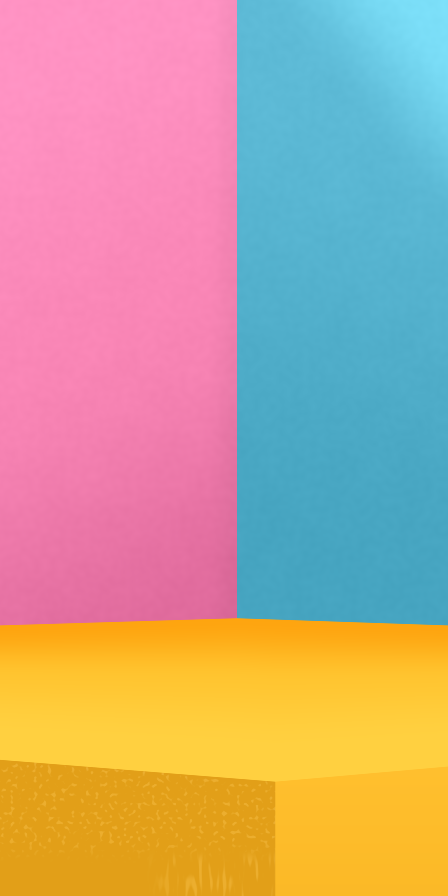
This background is drawn by a WebGL 1 fragment shader. Its source:

```glsl
precision highp float;
uniform vec2 u_resolution;

const float CORNER_X = 0.529;
const float BLOCK_X = 0.6146;

vec2 gradientAt(vec2 cell) {
  float h = fract(sin(dot(cell, vec2(127.1, 311.7))) * 4375.85);
  float angle = 6.2832 * h;
  return vec2(cos(angle), sin(angle));
}

float gradientNoise(vec2 p) {
  vec2 i = floor(p);
  vec2 f = p - i;
  vec2 w = f * f * f * (f * (f * 6.0 - 15.0) + 10.0);
  float a = dot(gradientAt(i), f);
  float b = dot(gradientAt(i + vec2(1.0, 0.0)), f - vec2(1.0, 0.0));
  float c = dot(gradientAt(i + vec2(0.0, 1.0)), f - vec2(0.0, 1.0));
  float d = dot(gradientAt(i + 1.0), f - 1.0);
  return mix(mix(a, b, w.x), mix(c, d, w.x), w.y);
}

// Height of a line that bends at one point between the canvas sides
float bentLine(float x, float bendX, float left, float bend, float right) {
  return x < bendX ? mix(left, bend, x / bendX)
                   : mix(bend, right, (x - bendX) / (1.0 - bendX));
}

// Antialiased step, one pixel wide
float edge(float dist, float pixel) {
  return smoothstep(-0.5 * pixel, 0.5 * pixel, dist);
}

vec3 pinkWall(vec2 uv) {
  vec3 lit = vec3(1.0, 0.575, 0.765);
  vec3 middle = vec3(0.976, 0.522, 0.71);
  vec3 shade = vec3(0.875, 0.415, 0.61);
  float fall = 1.0 - uv.y + 0.22 * (uv.x - 0.25);
  vec3 color = mix(lit, middle, smoothstep(0.0, 0.42, fall));
  color = mix(color, shade, smoothstep(0.36, 0.77, fall));
  float seam = smoothstep(0.07, 0.0, CORNER_X - uv.x);
  return color * (1.0 - 0.035 * seam);
}

vec3 blueWall(vec2 uv) {
  vec3 lit = vec3(0.365, 0.73, 0.84);
  vec3 shade = vec3(0.275, 0.645, 0.755);
  vec3 glow = vec3(0.49, 0.88, 0.98);
  float fall = 1.0 - uv.y - 0.1 * (uv.x - 0.75);
  vec3 color = mix(lit, shade, smoothstep(0.05, 0.66, fall));
  float beam = (uv.x - 0.7) / 0.3 + (uv.y - 1.0) / 0.18;
  return mix(color, glow, 0.95 * smoothstep(-0.45, 0.75, beam));
}

// depth runs from 0 at the front rim to 1 at the walls
vec3 tableTop(float depth) {
  vec3 front = vec3(1.0, 0.815, 0.25);
  vec3 middle = vec3(1.0, 0.765, 0.18);
  vec3 back = vec3(0.995, 0.645, 0.06);
  vec3 color = mix(front, middle, smoothstep(0.2, 0.75, depth));
  return mix(color, back, smoothstep(0.62, 1.0, depth));
}

vec3 shadedFace(vec2 uv, vec2 p) {
  vec3 base = vec3(0.885, 0.625, 0.095);
  vec3 fleck = vec3(0.95, 0.72, 0.24);
  // Fine specks above, upright streaks near the foot
  float specks = smoothstep(0.15, 0.45, gradientNoise(p * 190.0));
  specks *= smoothstep(0.035, 0.065, uv.y);
  float streaks = smoothstep(0.1, 0.45, gradientNoise(p * vec2(190.0, 36.0)));
  streaks *= smoothstep(0.3, 0.42, uv.x) * smoothstep(0.055, 0.035, uv.y);
  return mix(base, fleck, 0.6 * max(specks, streaks));
}

vec3 litFace(vec2 uv) {
  return mix(vec3(0.985, 0.725, 0.15), vec3(1.0, 0.75, 0.18), uv.y / 0.14);
}

void main() {
  vec2 uv = gl_FragCoord.xy / u_resolution;
  vec2 p = gl_FragCoord.xy / u_resolution.y;
  vec2 pixel = 1.0 / u_resolution;

  float backRim = bentLine(uv.x, CORNER_X, 0.302, 0.31, 0.302);
  float frontRim = bentLine(uv.x, BLOCK_X, 0.152, 0.1276, 0.1445);
  float depth = clamp((uv.y - frontRim) / (backRim - frontRim), 0.0, 1.0);

  // Walls with a faint plaster grain
  vec3 walls = mix(pinkWall(uv), blueWall(uv), edge(uv.x - CORNER_X, pixel.x));
  walls += 0.012 * gradientNoise(p * 110.0) + 0.008 * gradientNoise(p * 25.0);

  // Front faces of the block
  vec3 faces = mix(shadedFace(uv, p), litFace(uv), edge(uv.x - BLOCK_X, pixel.x));

  vec3 color = mix(faces, tableTop(depth), edge(uv.y - frontRim, pixel.y));
  color = mix(color, walls, edge(uv.y - backRim, pixel.y));
  gl_FragColor = vec4(color, 1.0);
}
```
